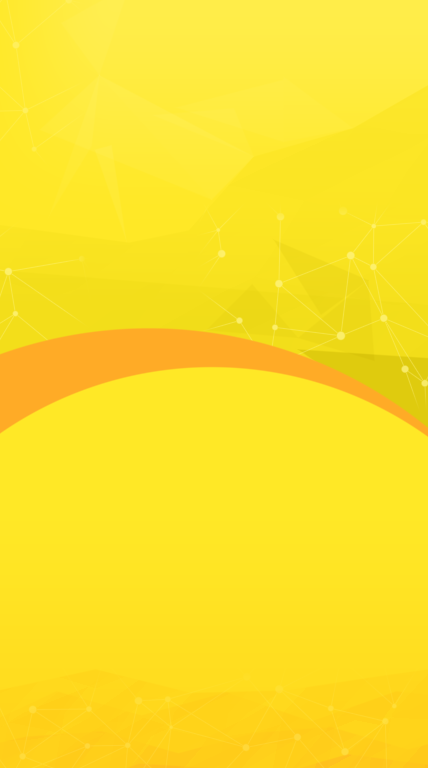
Give the GLSL for this background, as a Shadertoy shader.

```glsl
// Yellow backdrop of pale and dark facets with a web of linked dots, cut by an
// orange crescent above a wide yellow dome that ends in low amber ridges.
// Circles, triangles, folded ridge lines and a jittered grid; unit = canvas height.

const vec3 YELLOW = vec3(1.0, 0.91, 0.15);
const vec3 PALE   = vec3(1.0, 0.94, 0.37);
const vec3 OLIVE  = vec3(0.94, 0.86, 0.09);
const vec3 SHADE  = vec3(0.85, 0.77, 0.04);
const vec3 ORANGE = vec3(1.0, 0.67, 0.15);
const vec3 AMBER  = vec3(1.0, 0.80, 0.08);
const vec3 GLINT  = vec3(1.0, 0.96, 0.52);

float hash(vec2 p) {
    vec3 q = fract(p.xyx * vec3(0.1031, 0.1030, 0.0973));
    q += dot(q, q.yzx + 33.33);
    return fract((q.x + q.y) * q.z);
}

// Antialiased coverage of the region where d is negative
float fill(float d, float px) {
    return 1.0 - smoothstep(-px, px, d);
}

float edgeSide(vec2 p, vec2 a, vec2 b) {
    vec2 e = normalize(b - a);
    return e.x * (p.y - a.y) - e.y * (p.x - a.x);
}

float triangle(vec2 p, vec2 a, vec2 b, vec2 c, float px) {
    float turn = sign(edgeSide(c, a, b));
    vec3 s = turn * vec3(edgeSide(p, a, b), edgeSide(p, b, c), edgeSide(p, c, a));
    return fill(-min(s.x, min(s.y, s.z)), px);
}

// One straight stretch of a ridge, rising by h between x0 and x1
float climb(float x, float x0, float x1, float h) {
    return h * clamp((x - x0) / (x1 - x0), 0.0, 1.0);
}

// Random heights joined by straight lines
float jag(float x, float seed) {
    float i = floor(x);
    return mix(hash(vec2(i, seed)), hash(vec2(i + 1.0, seed)), x - i);
}

// Random tone for each triangle of a bent, slanted grid
float facet(vec2 p, float seed) {
    p.x += 0.8 * jag(p.y, seed);
    vec2 q = vec2(p.x - 0.58 * p.y, p.y + 0.6 * jag(p.x, seed + 5.0));
    vec2 id = floor(q), f = q - id;
    return hash(id + seed + 19.0 * step(f.x, f.y));
}

float segment(vec2 p, vec2 a, vec2 b) {
    vec2 v = b - a;
    return length(p - a - v * clamp(dot(p - a, v) / dot(v, v), 0.0, 1.0));
}

vec2 node(vec2 id) {
    return id + 0.1 + 0.8 * vec2(hash(id + 3.7), hash(id + 41.3));
}

// Dots on a jittered grid, each linked to some forward neighbours
float web(vec2 p, float cell, float px) {
    vec2 q = p / cell, home = floor(q);
    float glow = 0.0;
    for (int k = 0; k < 9; k++) {
        vec2 id = home + vec2(k % 3 - 1, k / 3 - 1);
        vec2 a = node(id);
        float radius = mix(0.002, 0.0055, hash(id + 8.1));
        glow = max(glow, 0.75 * fill(length(q - a) * cell - radius, px));
        for (int n = 0; n < 4; n++) {
            vec2 next = id + (n == 3 ? vec2(1, 0) : vec2(n - 1, 1));
            float link = step(0.45, hash(id + 13.0 * float(n + 1)));
            float d = segment(q, a, node(next)) * cell;
            glow = max(glow, 0.42 * link * fill(d - 0.0006, px * 0.8));
        }
    }
    return glow;
}

// Soft-edged box, used to say where the web shows
float zone(vec2 p, vec2 centre, vec2 halfSize) {
    vec2 d = abs(p - centre) - halfSize;
    return 1.0 - smoothstep(-0.02, 0.02, max(d.x, d.y));
}

vec3 backdrop(vec2 p, float px) {
    // Long ridge between the pale sky and the darker ground
    float ridge = 0.707 + climb(p.x, 0.0, 0.169, -0.023) + climb(p.x, 0.169, 0.247, 0.016)
        + climb(p.x, 0.247, 0.332, 0.096) + climb(p.x, 0.332, 0.462, 0.037)
        + climb(p.x, 0.462, 0.56, 0.056);
    float ground = fill(p.y - ridge, px);
    float pale = smoothstep(0.70, 1.0, p.y) * smoothstep(-0.05, 0.15, p.x) * 0.62;
    // Pale shards fanning out of one hub
    vec2 hub = vec2(0.13, 0.902), tip = vec2(0.277, 0.74);
    pale += 0.16 * triangle(p, hub, tip, vec2(0.052, 0.831), px);
    pale += 0.20 * triangle(p, hub, tip, vec2(0.332, 0.796), px);
    pale += 0.12 * triangle(p, vec2(0.306, 0.859), vec2(0.332, 0.796), vec2(0.20, 0.85), px);
    pale += 0.12 * triangle(p, vec2(0.371, 0.896), vec2(0.371, 0.815), vec2(0.23, 0.86), px);
    pale += 0.10 * triangle(p, vec2(0.371, 0.90), vec2(0.462, 0.833), vec2(0.371, 0.815), px);
    pale += 0.22 * triangle(p, vec2(0.124, 0.805), vec2(0.165, 0.688), vec2(0.146, 0.811), px);
    pale += 0.14 * triangle(p, hub, vec2(0.065, 0.72), vec2(0.12, 0.81), px);
    pale += 0.12 * triangle(p, hub, vec2(0.17, 1.02), vec2(0.08, 0.97), px);
    vec3 col = mix(YELLOW, PALE, clamp(pale * (1.0 - 0.6 * ground), 0.0, 1.0));
    // Darker facets towards the crescent
    float dark = ground * (0.2 + 0.4 * smoothstep(0.76, 0.58, p.y));
    dark += 0.25 * fill(p.y - 0.648 + 0.08 * p.x, px);
    dark += 0.12 * (facet(p * 9.0, 2.0) - 0.5) * ground;
    col = mix(col, OLIVE, clamp(dark, 0.0, 1.0));
    float shade = 0.25 * triangle(p, vec2(0.358, 0.688), vec2(0.482, 0.635), vec2(0.42, 0.59), px);
    shade += 0.22 * triangle(p, vec2(0.482, 0.635), vec2(0.49, 0.53), vec2(0.39, 0.56), px);
    shade += 0.20 * triangle(p, vec2(0.33, 0.63), vec2(0.39, 0.56), vec2(0.27, 0.57), px);
    shade += 0.75 * triangle(p, vec2(0.39, 0.545), vec2(0.57, 0.533), vec2(0.57, 0.42), px);
    return mix(col, SHADE, shade);
}

vec3 dome(vec2 p, float px) {
    vec3 col = mix(YELLOW, AMBER, 0.45 * smoothstep(0.36, 0.05, p.y));
    // Low ridges, each nearer one deeper in tone
    for (int i = 0; i < 4; i++) {
        float t = float(i) / 3.0;
        float top = mix(0.085, -0.03, t) + 0.055 * jag(p.x * (8.0 + 3.0 * t) + t, 7.0 + t * 9.0);
        float tone = 0.15 + 0.35 * facet(p * 14.0, t * 6.0);
        col = mix(col, mix(AMBER, ORANGE, t * t * 0.8), tone * fill(p.y - top, px));
    }
    return col;
}

void mainImage(out vec4 fragColor, in vec2 fragCoord) {
    vec2 p = fragCoord / iResolution.xy * vec2(0.56, 1.0);
    float px = 1.0 / iResolution.y;
    float links = web(p, 0.068, px);

    // Backdrop with three patches of web
    float patches = zone(p, vec2(0.425, 0.60), vec2(0.15, 0.12));
    patches = max(patches, zone(p, vec2(0.03, 0.62), vec2(0.07, 0.075)));
    patches = max(patches, 0.7 * zone(p, vec2(0.03, 0.92), vec2(0.065, 0.12)));
    vec3 col = mix(backdrop(p, px), GLINT, links * patches);

    // Crescent left between two offset circles
    col = mix(col, ORANGE, fill(length(p - vec2(0.195, -0.0065)) - 0.579, px));
    vec3 front = mix(dome(p, px), GLINT, 0.4 * links * smoothstep(0.14, 0.07, p.y));
    col = mix(col, front, fill(length(p - vec2(0.277, 0.035)) - 0.487, px));
    fragColor = vec4(col, 1.0);
}
```
